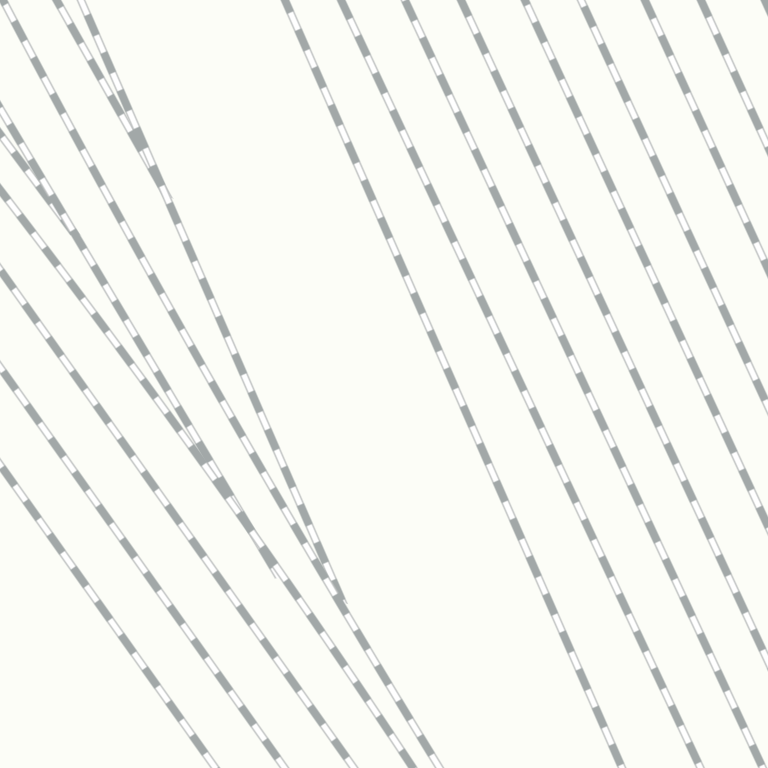
This pattern is drawn by a Shadertoy shader. Its source:

```glsl
float hash(vec2 p) {
    vec3 q = fract(vec3(p.xyx) * vec3(13.103, 17.103, 9.973));
    q += dot(q, q.yzx + 33.33);
    return fract((q.x + q.y) * q.z);
}

// Dashed rail from a to b (y runs downwards), bowed sideways at its middle
void rail(inout vec3 color, vec2 p, vec2 a, vec2 b, float bow) {
    float soft = max(0.0014, 0.7 / iResolution.y);
    float span = b.y - a.y;
    float t = (p.y - a.y) / span;
    float center = mix(a.x, b.x, t) + 4.0 * bow * t * (1.0 - t);
    float slope = (b.x - a.x + 4.0 * bow * (1.0 - 2.0 * t)) / span;
    float across = abs(p.x - center) * inversesqrt(1.0 + slope * slope);
    float along = dot(p - a, normalize(b - a));

    // Solid casing, cut off at both ends
    float ends = abs(t - 0.5) * span - 0.5 * span;
    float casing = 1.0 - smoothstep(-soft, soft, max(across - 0.0052, ends));

    // White windows with a thin pale rim
    float period = 0.0535;
    float window = abs(fract(along / period + hash(a)) - 0.5) * period - 0.0122;
    float gap = 1.0 - smoothstep(-soft, soft, window);
    float core = 1.0 - smoothstep(-soft, soft, across - 0.0034);
    vec3 gapColor = mix(vec3(0.74, 0.75, 0.75), vec3(1.0), core);
    vec3 ink = mix(vec3(0.635, 0.66, 0.66), gapColor, gap);

    color = mix(color, ink, casing);
}

void mainImage(out vec4 fragColor, in vec2 fragCoord) {
    vec2 p = fragCoord / iResolution.y;
    p.y = 1.0 - p.y;
    vec3 color = vec3(0.987, 0.992, 0.968);

    // Parallel rails on the right, spaced in slight pairs
    for (int i = 0; i < 9; i++) {
        float n = float(i);
        float slope = i == 0 ? 0.439 : 0.470 - 0.002 * n;
        vec2 top = vec2(0.371 + 0.0781 * n - 0.005 * mod(n, 2.0), 0.0);
        vec2 dir = vec2(slope, 1.0);
        rail(color, p, top - 0.02 * dir, top + 1.02 * dir, 0.0);
    }

    // Parallel rails at the lower left
    for (int i = 0; i < 3; i++) {
        vec2 left = vec2(0.0, 0.605 - 0.127 * float(i));
        vec2 dir = vec2(0.71, 1.0);
        rail(color, p, left - 0.02 * dir, left + 0.9 * dir, 0.0);
    }

    // Merging branches
    rail(color, p, vec2(-0.010, 0.161), vec2(0.098, 0.306), 0.0);
    rail(color, p, vec2(-0.010, 0.124), vec2(0.364, 0.753), 0.0);
    rail(color, p, vec2(-0.010, 0.234), vec2(0.547, 1.014), 0.011);
    rail(color, p, vec2(0.068, -0.010), vec2(0.219, 0.258), 0.0);
    rail(color, p, vec2(0.101, -0.010), vec2(0.447, 0.786), 0.0);
    rail(color, p, vec2(-0.004, -0.015), vec2(0.581, 1.014), -0.012);

    fragColor = vec4(color, 1.0);
}
```
